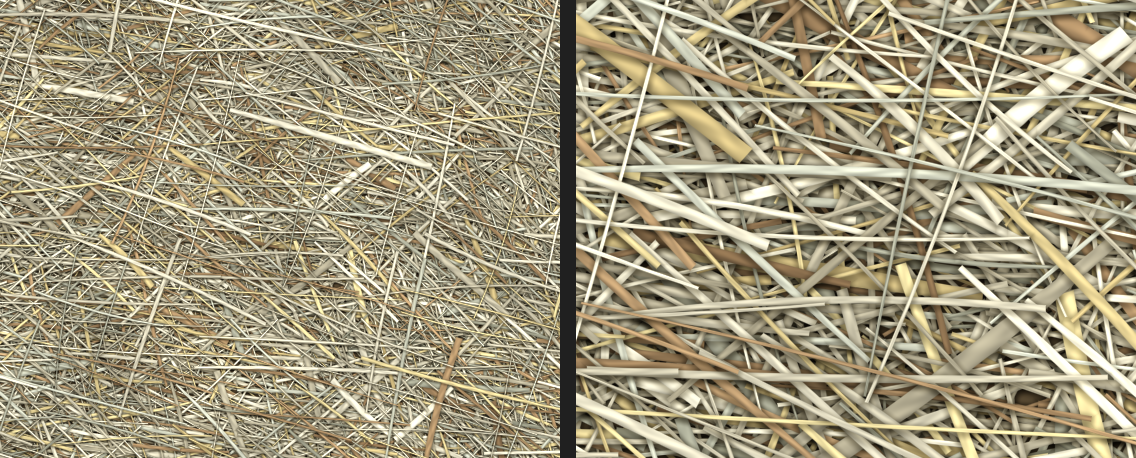
Left, the full canvas; right, a detail of the centre.
This texture is drawn by a WebGL 2 fragment shader. Its source:

```glsl
#version 300 es
precision highp float;
// A bed of dry hay: layers of thin, slightly bent stalks, walked from the top down.
// Each layer is a rotated grid with one stalk per cell; every stalk shades what lies below,
// and the walk ends once the pixel is covered. Smooth fields steer direction and hollows.

#define LAYERS 34
#define LONG_LAYERS 3
#define CELL vec2(0.2, 0.028)
#define THIN 0.0014
#define THICK 0.0046
#define TILT 0.1
#define BEND 0.006
#define SHADOW 0.3
#define SHADOW_REACH 0.0055
#define GAIN 1.1

uniform vec2 u_resolution;
out vec4 fragColor;

uvec3 hashBits(ivec3 k) {
    uvec3 v = uvec3(k) * 1664525u + 1013904223u;
    v.x += v.y * v.z; v.y += v.z * v.x; v.z += v.x * v.y;
    v ^= v >> 16u;
    v.x += v.y * v.z; v.y += v.z * v.x; v.z += v.x * v.y;
    return v ^ (v >> 16u);
}

vec3 unit16(uvec3 bits) { return vec3(bits & 65535u) / 65536.0; }

// Cheap smooth field from 0 to 1
float field(vec2 p) {
    float a = sin(p.x + 1.7 * sin(p.y * 0.8));
    float b = sin(p.y * 1.2 + 1.9 * sin(p.x * 0.7 + 1.0));
    return 0.5 + 0.25 * (a + b);
}

// Local lie of the hay: near level at left, falling to the right and towards the lower middle
float lieAngle(vec2 p) {
    float right = smoothstep(0.65, 1.2, p.x);
    float lower = 1.0 - smoothstep(0.1, 0.4, length(p - vec2(0.65, 0.25)));
    return -0.1 - 0.8 * right - 0.5 * lower + 0.9 * (field(p * 11.0 + 7.0) - 0.5);
}

// Dry plant colours: pale straw, brown, yellow and grey-olive stalks
vec3 stalkColour(float kind, float tone) {
    if (kind < 0.10) return mix(vec3(0.50, 0.40, 0.28), vec3(0.76, 0.63, 0.46), tone);
    if (kind < 0.24) return mix(vec3(0.74, 0.66, 0.45), vec3(0.97, 0.91, 0.67), tone);
    if (kind < 0.42) return mix(vec3(0.56, 0.56, 0.48), vec3(0.86, 0.87, 0.79), tone);
    return mix(vec3(0.65, 0.62, 0.52), vec3(1.0, 0.98, 0.88), tone);
}

void main() {
    vec2 p = gl_FragCoord.xy / u_resolution.y;
    float aa = 0.85 / u_resolution.y;
    vec3 colour = vec3(0.0);
    vec3 reach = vec3(1.0); // light still getting down to this depth

    for (int layer = 0; layer < LAYERS; layer++) {
        // Angles spread over the half circle, crowded around level
        float t = 2.0 * fract(float(layer) * 0.618034 + 0.37) - 1.0;
        float layerAngle = 1.5 * t * sqrt(abs(t)) - 0.12;
        float up = cos(layerAngle), side = sin(layerAngle);
        mat2 turn = mat2(up, side, -side, up);
        bool isLong = layer < LONG_LAYERS;
        float size = isLong ? 1.8 : 1.0;
        vec2 cell = CELL * size;
        vec2 shift = vec2(0.137, 0.071) * float(layer);
        vec2 q = p * turn + shift;
        ivec2 home = ivec2(floor(q / cell - vec2(0.5, 0.0)));

        for (int k = 0; k < 6; k++) {
            ivec2 id = home + ivec2(k & 1, (k >> 1) - 1);
            uvec3 bits = hashBits(ivec3(id, layer));
            vec3 place = unit16(bits >> 16u) - 0.5;
            vec3 form = unit16(bits);

            // Stalk frame: x along, y across
            vec2 centre = (vec2(id) + 0.5 + place.xy * vec2(0.44, 0.7)) * cell;
            vec2 d = q - centre;
            float halfLen = size * mix(0.08, 0.15, form.x);
            float along = d.x / halfLen;
            float tilt = 2.0 * TILT * place.z;
            float bend = (2.0 * form.y - 1.0) * BEND * size;
            float across = d.y - tilt * d.x - bend * (along * along - 0.4);
            float halfWidth = mix(THIN, THICK, form.z * form.z);
            if (form.z > 0.965) halfWidth *= 1.6;
            float tip = form.y > 0.5 ? along : -along;
            halfWidth *= 1.0 - 0.35 * smoothstep(0.2, 1.0, tip);
            float endGap = abs(d.x) - halfLen;
            if (max(endGap, abs(across + 0.0007 * up) - halfWidth - 0.001) > SHADOW_REACH) continue;

            // Thin out stalks lying against the grain, and over hollows
            vec3 look = unit16(hashBits(ivec3(id, layer + 200)));
            vec2 world = turn * (centre - shift);
            float agree = cos(layerAngle + tilt - lieAngle(world));
            float keep = mix(0.32, 1.0, agree * agree);
            keep *= mix(0.3, 1.0, smoothstep(0.1, 0.4, field(world * 23.0)));
            if (isLong) keep *= 0.65;
            if (look.z > keep) continue;

            // Rounded, fibrous body
            float body = 1.0 - smoothstep(-aa, aa, max(abs(across) - halfWidth, endGap));
            float v = clamp(across / halfWidth, -1.0, 1.0);
            float fibre = field(vec2(d.x * 150.0, v * 3.0) + look.xy * 90.0) - 0.5;
            float light = 1.02 - 0.18 * v * v + 0.09 * v * up + 0.2 * fibre;
            float tone = isLong ? 0.35 + 0.65 * look.y : look.y;
            colour += reach * body * light * stalkColour(look.x, tone);

            // Soft shadow on everything below, shifted under the stalk
            float gap = max(abs(across + 0.0015 * up) - halfWidth, endGap);
            float shade = SHADOW * (1.0 - smoothstep(-0.001, SHADOW_REACH, gap));
            reach *= (1.0 - body) * (1.0 - shade * vec3(0.96, 1.0, 1.12));
            if (reach.x < 0.02) break;
        }
        if (reach.x < 0.02) break;
    }

    // Dark litter at the bottom, then broad unevenness of light
    colour += reach * vec3(0.30, 0.25, 0.17);
    colour *= GAIN * (0.93 + 0.14 * field(p * 13.0 + 3.0));
    fragColor = vec4(clamp(colour, 0.0, 1.0), 1.0);
}
```
